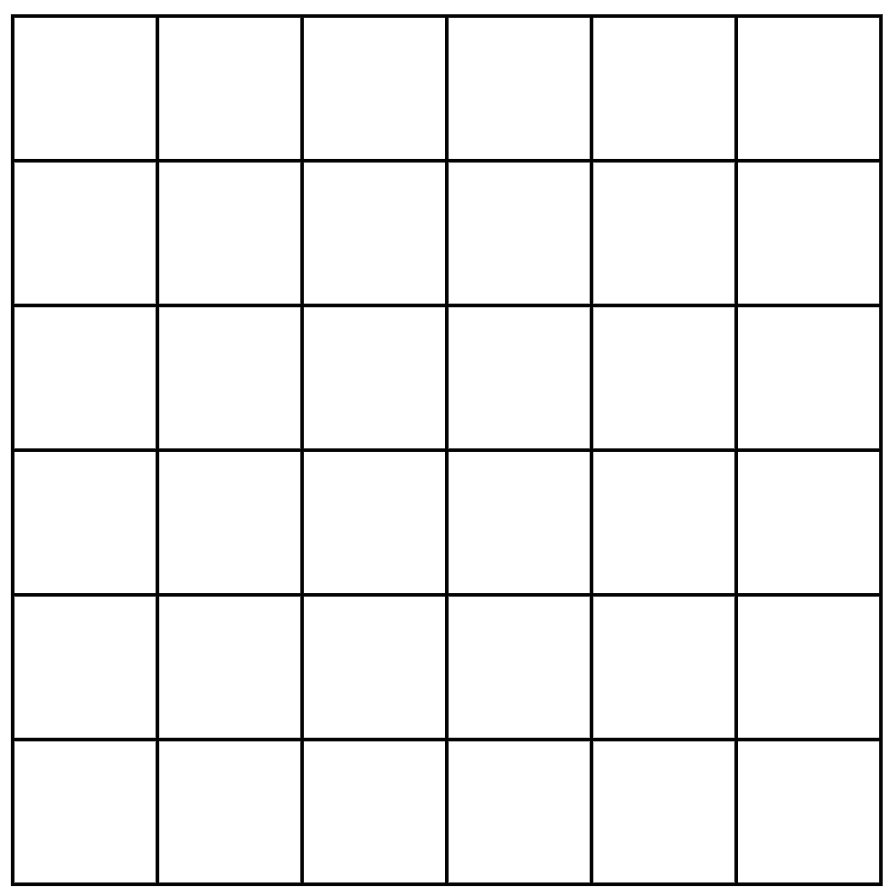
This pattern is drawn by a Shadertoy shader. Its source:

```glsl
// Draws a plain six by six grid of thin black lines on white paper.

const float CELLS = 6.0;          // repeats across and down
const float CELL_SIZE = 0.1615;   // all lengths are in canvas heights
const float LINE_WIDTH = 0.0040;
const vec2 GRID_CENTER = vec2(0.5009, 0.4976); // fraction of the canvas
const vec3 PAPER = vec3(1.0);
const vec3 INK = vec3(0.01);

// Distance on each axis to the nearest of the evenly spaced lines
vec2 lineDistance(vec2 p, float cellSize, float cells) {
    float last = 0.5 * cells;
    vec2 index = clamp(floor(p / cellSize + last + 0.5), 0.0, cells);
    return abs(p - (index - last) * cellSize);
}

// Signed distance to a square centred on the origin
float squareDistance(vec2 p, float halfSide) {
    vec2 q = abs(p) - halfSide;
    return length(max(q, 0.0)) + min(max(q.x, q.y), 0.0);
}

// Signed distance to the lines, cut off at the outer border
float gridDistance(vec2 p, float cellSize, float cells, float width) {
    vec2 d = lineDistance(p, cellSize, cells);
    float lines = min(d.x, d.y) - 0.5 * width;
    float border = squareDistance(p, 0.5 * (cells * cellSize + width));
    return max(lines, border);
}

// Edge smoothed over one pixel
float coverage(float d, float pixel) {
    return clamp(0.5 - d / pixel, 0.0, 1.0);
}

void mainImage(out vec4 fragColor, in vec2 fragCoord) {
    float pixel = 1.0 / iResolution.y;
    vec2 p = (fragCoord - GRID_CENTER * iResolution.xy) * pixel;

    float d = gridDistance(p, CELL_SIZE, CELLS, LINE_WIDTH);
    fragColor = vec4(mix(PAPER, INK, coverage(d, pixel)), 1.0);
}
```
